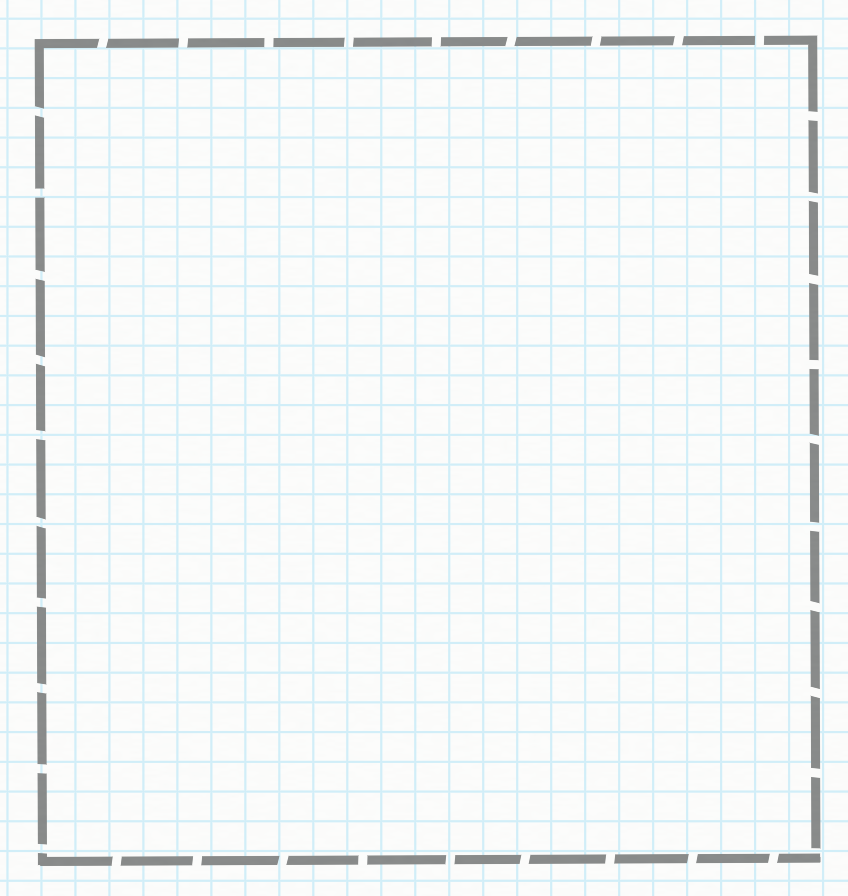
Reproduce this pattern procedurally as a Shadertoy shader.

```glsl
// Pale blue graph paper framed by a slightly skewed dashed gray border.

// Sheet units: the canvas is SHEET_HEIGHT tall, measured down from the top left.
const float SHEET_HEIGHT = 768.0;
const vec2 CELL = vec2(29.13, 25.48);
const vec2 GRID_START = vec2(6.4, 16.0);
const float GRID_HALF_WIDTH = 0.95;
const float DASH_HALF_WIDTH = 3.9;
const float GAP_HALF_WIDTH = 3.9;

const vec3 PAPER = vec3(0.985, 0.986, 0.982);
const vec3 GRID_BLUE = vec3(0.82, 0.933, 0.972);
const vec3 DASH_GRAY = vec3(0.535, 0.543, 0.541);

// Uneven gap centers along one side, shared by all four sides.
const int GAP_COUNT = 10;
const float GAPS[GAP_COUNT] = float[GAP_COUNT](
    0.0, 69.5, 140.0, 213.0, 277.0, 352.0, 420.5, 494.0, 563.0, 631.5);

float hash(vec2 p) {
    vec3 q = fract(vec3(p.xyx) * 0.1031);
    q += dot(q, q.yzx + 33.33);
    return fract((q.x + q.y) * q.z);
}

float valueNoise(vec2 p) {
    vec2 cell = floor(p);
    vec2 f = fract(p);
    f = f * f * (3.0 - 2.0 * f);
    float low = mix(hash(cell), hash(cell + vec2(1, 0)), f.x);
    float high = mix(hash(cell + vec2(0, 1)), hash(cell + vec2(1, 1)), f.x);
    return mix(low, high, f.y);
}

// Soft coverage of a shape from its signed distance.
float coverage(float dist, float blur) {
    return 1.0 - smoothstep(-blur, blur, dist);
}

float gridMask(vec2 p, float blur) {
    vec2 offset = abs(fract((p - GRID_START) / CELL + 0.5) - 0.5) * CELL;
    return coverage(min(offset.x, offset.y) - GRID_HALF_WIDTH, blur);
}

// A straight bar from a to b, cut by slightly slanted gaps.
float dashedSide(vec2 p, vec2 a, vec2 b, float firstGap, float blur) {
    float len = distance(a, b);
    vec2 dir = (b - a) / len;
    float along = dot(p - a, dir);
    float across = dot(p - a, vec2(-dir.y, dir.x));
    float dist = max(abs(across) - DASH_HALF_WIDTH,
                     abs(along - 0.5 * len) - 0.5 * len);
    for (int i = 0; i < GAP_COUNT; i++) {
        float slant = 0.3 * hash(vec2(float(i), firstGap));
        float fromGap = along - firstGap - GAPS[i] + slant * across;
        dist = max(dist, GAP_HALF_WIDTH - abs(fromGap));
    }
    return coverage(dist, blur);
}

float borderMask(vec2 p, float blur) {
    float top = dashedSide(p, vec2(700.5, 34.4), vec2(30.0, 37.4), 49.5, blur);
    float bottom = dashedSide(p, vec2(703.0, 735.5), vec2(34.0, 738.4), 40.0, blur);
    float left = dashedSide(p, vec2(33.6, 34.0), vec2(36.4, 741.5), 62.0, blur);
    float right = dashedSide(p, vec2(696.6, 30.5), vec2(699.4, 739.0), 69.0, blur);
    return max(max(top, bottom), max(left, right));
}

void mainImage(out vec4 fragColor, in vec2 fragCoord) {
    float unitsPerPixel = SHEET_HEIGHT / iResolution.y;
    vec2 p = vec2(fragCoord.x, iResolution.y - fragCoord.y) * unitsPerPixel;
    float blur = 0.6 * unitsPerPixel;

    // Faint paper grain, stretched sideways like fibers.
    float grain = valueNoise(p * vec2(0.12, 0.4)) - 0.5;
    vec3 color = PAPER + 0.008 * grain;

    // Printed grid, then the drawn border.
    color = mix(color, GRID_BLUE, gridMask(p, blur));
    color = mix(color, DASH_GRAY + 0.012 * grain, borderMask(p, blur));
    fragColor = vec4(color, 1.0);
}
```
